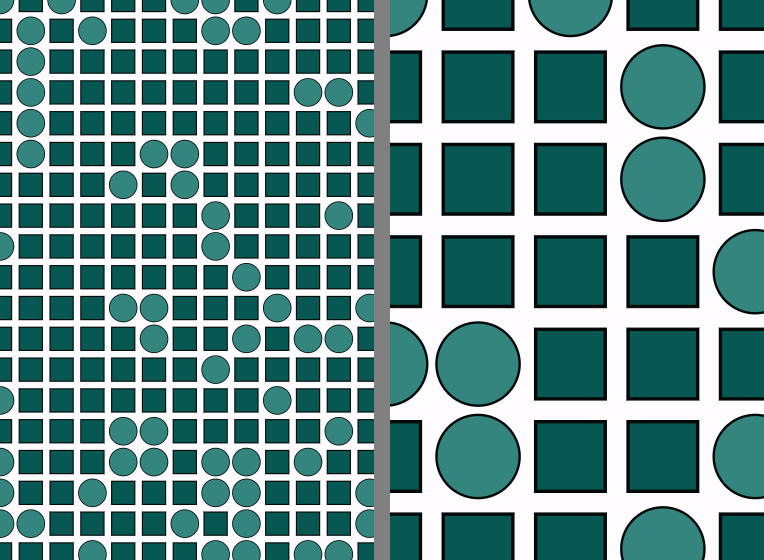
Left: the whole. Right: its middle third, enlarged.
Give the GLSL for this pattern, as a Shadertoy shader.

```glsl
#define ROWS 18.18            // cells per canvas height
#define SQUARE_HALF 0.395     // sizes in cell units
#define SQUARE_LINE 0.037
#define CIRCLE_RADIUS 0.463
#define CIRCLE_LINE 0.026
#define CIRCLE_SHARE 0.23
#define PAPER vec3(0.995, 0.99, 0.995)
#define INK vec3(0.01, 0.03, 0.03)
#define SQUARE_FILL vec3(0.027, 0.341, 0.322)
#define CIRCLE_FILL vec3(0.208, 0.522, 0.498)

float hash(vec2 p) {
    return fract(sin(dot(p, vec2(127.1, 311.7))) * 43758.5453);
}

float boxDistance(vec2 p, float halfSize) {
    vec2 d = abs(p) - halfSize;
    return length(max(d, 0.0)) + min(max(d.x, d.y), 0.0);
}

float coverage(float dist, float pixel) {
    return clamp(0.5 - dist / pixel, 0.0, 1.0);
}

void mainImage(out vec4 fragColor, in vec2 fragCoord) {
    // Grid anchored so that a cell is centred on the top left corner
    float pixel = ROWS / iResolution.y;
    vec2 grid = vec2(fragCoord.x, iResolution.y - fragCoord.y) * pixel + 0.5;
    vec2 cell = floor(grid);
    vec2 local = fract(grid) - 0.5;

    // Each cell holds a square or, now and then, a circle
    bool isCircle = hash(cell + 3.0) < CIRCLE_SHARE;
    float dist = isCircle ? length(local) - CIRCLE_RADIUS
                          : boxDistance(local, SQUARE_HALF);
    float lineWidth = isCircle ? CIRCLE_LINE : SQUARE_LINE;
    vec3 fill = isCircle ? CIRCLE_FILL : SQUARE_FILL;

    // Outline, then fill inside it
    vec3 color = mix(PAPER, INK, coverage(dist, pixel));
    color = mix(color, fill, coverage(dist + lineWidth, pixel));
    fragColor = vec4(color, 1.0);
}
```
